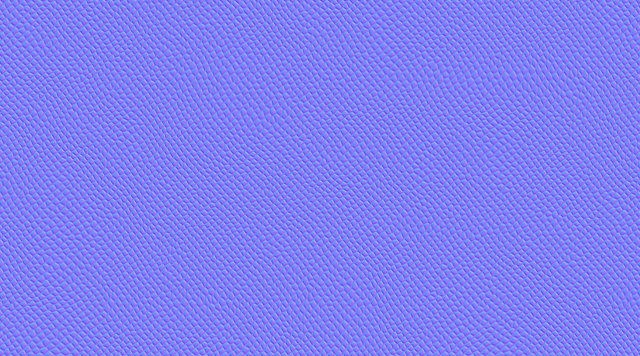
Reproduce this texture map procedurally as a Shadertoy shader.

```glsl
#define CELLS 67.0        // scales per canvas height
#define ANGLE 0.77        // direction of the scale rows, radians
#define TALLNESS 1.2      // upright elongation of the diamonds
#define JITTER 0.36       // irregularity of the scale centres
#define WARP 0.035        // slow bending of the rows
#define WARP_FREQ 3.2
#define GROOVE 0.48       // width of the steep scale border
#define ROUNDING 14.0     // lower values round the scale corners more
#define RELIEF 0.125      // height of a scale, in scale widths
#define GRAIN 0.014       // fine surface roughness
#define SAMPLE_STEP 0.08  // slope sampling distance, in scale widths
#define BLUE_LEVEL 0.985  // strength of the upright component

// Sine-free hash
vec2 hash22(vec2 p) {
    vec3 a = fract(vec3(p.xyx) * vec3(0.1031, 0.1030, 0.0973));
    a += dot(a, a.yzx + 33.33);
    return fract((a.xx + a.yz) * a.zy);
}

// Smooth two-channel value noise
vec2 noise2(vec2 p) {
    vec2 i = floor(p), f = fract(p);
    f = f * f * f * (f * (f * 6.0 - 15.0) + 10.0);
    vec2 low = mix(hash22(i), hash22(i + vec2(1, 0)), f.x);
    vec2 high = mix(hash22(i + vec2(0, 1)), hash22(i + vec2(1, 1)), f.x);
    return mix(low, high, f.y);
}

// Nearest centre against a soft minimum of the others: zero in the grooves
float scaleBorder(vec2 q) {
    vec2 cell = floor(q);
    float nearest = 9.0, others = 0.0;
    for (int y = -1; y <= 1; y++) {
        for (int x = -1; x <= 1; x++) {
            vec2 id = cell + vec2(x, y);
            vec2 centre = id + 0.5 + JITTER * (hash22(id + 200.0) - 0.5);
            float d = length(q - centre);
            others += exp(-ROUNDING * max(nearest, d));
            nearest = min(nearest, d);
        }
    }
    return -log(others) / ROUNDING - nearest;
}

// Leather height over the canvas
float leatherHeight(vec2 p) {
    p += WARP * (noise2(p * WARP_FREQ + 40.0) - 0.5);
    p += 0.35 * WARP * (noise2(p * WARP_FREQ * 3.0 + 70.0) - 0.5);
    p.y /= TALLNESS;
    float c = cos(ANGLE), s = sin(ANGLE);
    vec2 q = CELLS * vec2(c * p.x + s * p.y, c * p.y - s * p.x);
    float border = scaleBorder(q);
    float scale = mix(smoothstep(0.0, GROOVE, border),
                      smoothstep(0.0, 0.9, border), 0.35);
    return RELIEF * scale + GRAIN * noise2(q * 3.5 + 300.0).x;
}

void mainImage(out vec4 fragColor, in vec2 fragCoord) {
    vec2 p = fragCoord / iResolution.y;

    // Central differences give a softened slope
    vec2 e = vec2(SAMPLE_STEP / CELLS, 0.0);
    vec2 slope = vec2(leatherHeight(p + e.xy) - leatherHeight(p - e.xy),
                      leatherHeight(p + e.yx) - leatherHeight(p - e.yx));
    slope /= 2.0 * SAMPLE_STEP;

    // Tangent-space normal encoded as colour
    vec3 normal = normalize(vec3(-slope, 1.0));
    vec3 color = 0.5 + 0.5 * normal;
    color.b *= BLUE_LEVEL;
    fragColor = vec4(color, 1.0);
}
```
